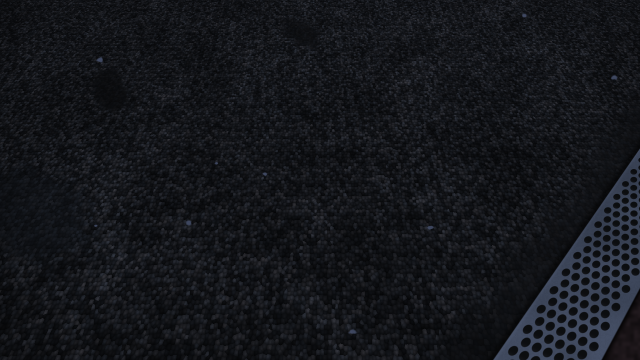
A Shadertoy shader for this texture:

```glsl
// Dark asphalt at dusk with a perforated metal drain cover in the lower right.
// Voronoi grains on a perspective ground plane are shaded with a log-normal
// tone; the cover is a staggered grid of holes between two converging lines.

const float HORIZON = 1.89;          // height of the vanishing line
const float GRAINS = 165.0;          // grain density on the ground
const float GROUND_STRETCH = 1.4;    // depth scale of the ground plane
const float ASPHALT_TONE = 0.076;    // median brightness
const float GRAIN_CONTRAST = 0.43;
const vec3 COOL_TINT = vec3(0.83, 0.97, 1.22);
const vec3 WARM_TINT = vec3(1.02, 0.98, 1.05);
const vec3 FLECK = vec3(0.27, 0.31, 0.42);
const vec3 METAL_DARK = vec3(0.18, 0.21, 0.27);
const vec3 METAL_LIGHT = vec3(0.28, 0.32, 0.41);
const vec3 HOLE = vec3(0.045, 0.05, 0.06);
const vec3 KERB = vec3(0.10, 0.078, 0.09);
const float HOLE_COLUMNS = 6.0;
const float HOLE_ROWS = 112.0;
const float FLECK_CELL = 0.22;
const float FLECK_CHANCE = 0.3;

float hash(vec2 p) {
    return fract(sin(dot(p, vec2(127.1, 311.7))) * 43758.5453);
}

vec2 hash2(vec2 p) {
    return vec2(hash(p), hash(p + 57.3));
}

float noise(vec2 p) {
    vec2 i = floor(p), f = fract(p);
    f = f * f * (3.0 - 2.0 * f);
    float low = mix(hash(i), hash(i + vec2(1, 0)), f.x);
    float high = mix(hash(i + vec2(0, 1)), hash(i + vec2(1, 1)), f.x);
    return mix(low, high, f.y);
}

// Soft rotated patch with a ragged rim: 1 inside, 0 outside
float patchMask(vec2 p, vec2 centre, vec2 halfSize, float angle) {
    vec2 d = p - centre;
    float c = cos(angle), s = sin(angle);
    d = vec2(c * d.x + s * d.y, c * d.y - s * d.x) / halfSize;
    float ragged = 0.5 * (noise(p * 55.0) - 0.5);
    return 1.0 - smoothstep(0.7, 1.25, length(d) + ragged);
}

// Nearest grain: x = random tone, y = relief, z = random hue
vec3 grain(vec2 q) {
    vec2 cell = floor(q), nearestId = cell, offset = vec2(0.0);
    float nearest = 9.0;
    for (int j = -1; j <= 1; j++)
    for (int i = -1; i <= 1; i++) {
        vec2 id = cell + vec2(i, j);
        vec2 d = q - id - 0.15 - 0.7 * hash2(id);
        if (dot(d, d) < nearest) {
            nearest = dot(d, d);
            nearestId = id;
            offset = d;
        }
    }
    float relief = 2.0 * (0.4 - sqrt(nearest)) + 0.9 * offset.y;
    return vec3(hash(nearestId + 11.7), relief, hash(nearestId + 31.9));
}

vec3 asphalt(vec2 p, float coverDistance) {
    vec2 ground = vec2(p.x - 0.9, GROUND_STRETCH) / (HORIZON - p.y);
    vec2 q = ground * GRAINS;
    vec3 g = grain(q);
    float clumps = noise(q * 0.3) + noise(q * 0.12 + 9.0) - 1.0;
    float broad = noise(p * 3.1 + 4.0) + noise(p * 7.0) - 1.0;

    // Smoother strip beside the cover, dark smudges and a worn bluish patch
    float rim = coverDistance + 0.07 * (noise(p * 14.0) - 0.5);
    float strip = 1.0 - smoothstep(0.09, 0.21, rim + 0.08 * p.y);
    float smudge = max(patchMask(p, vec2(0.838, 0.907), vec2(0.055, 0.032), -0.65),
                       patchMask(p, vec2(0.306, 0.752), vec2(0.042, 0.062), 0.35));
    float worn = patchMask(p, vec2(0.09, 0.40), vec2(0.15, 0.13), -0.5);

    float relief = 0.8 * (g.x - 0.5) * 3.46 + g.y + 0.7 * clumps;
    relief *= 1.0 - 0.6 * max(strip, max(smudge, worn * 0.8));
    float tone = relief + 0.5 * broad - 0.45 * strip - 0.85 * smudge;
    tone -= 0.35 * smoothstep(0.75, 1.15, length((p - vec2(0.8, 0.45)) * vec2(0.9, 1.1)));
    float warmth = clamp(0.25 + 0.5 * (g.z - 0.4) + 0.12 * relief - 0.3 * worn, 0.0, 1.0);
    vec3 col = ASPHALT_TONE * exp(GRAIN_CONTRAST * tone) * mix(COOL_TINT, WARM_TINT, warmth);

    // Scattered pale flecks
    vec2 id = floor(p / FLECK_CELL);
    vec2 d = p - (id + 0.2 + 0.6 * hash2(id + 3.0)) * FLECK_CELL;
    float radius = mix(0.004, 0.009, hash(id + 8.0)) * (0.6 + 0.8 * noise(p * 160.0));
    float fleck = 1.0 - smoothstep(0.5, 1.1, length(d * vec2(0.8, 1.2)) / radius);
    fleck *= step(hash(id + 21.0), FLECK_CHANCE) * (1.0 - strip);
    col = mix(col, FLECK, 0.85 * fleck);

    // Shadowed seam against the metal
    return col * mix(0.5, 1.0, smoothstep(0.004, 0.028, coverDistance));
}

vec3 drainCover(vec2 p, float u, float left) {
    float depth = HOLE_ROWS / (HORIZON - p.y - 0.35 * (p.x - left));
    float row = floor(depth);
    float column = (u - 0.06) / 0.8 * HOLE_COLUMNS - 0.5 * mod(row, 2.0);
    vec2 d = vec2(fract(column), fract(depth)) - 0.5;
    float inside = step(0.0, column) * step(column, HOLE_COLUMNS);
    float r = length(d / vec2(0.37, 0.41));
    float hole = inside * (1.0 - smoothstep(0.88, 1.1, r));

    float sheen = 0.75 - 0.7 * p.y + 0.4 * (noise(p * 12.0) - 0.5);
    sheen += 0.25 * (1.0 - smoothstep(0.0, 0.05, u)) + 0.12 * (hash(floor(p * 300.0)) - 0.5);
    vec3 metal = mix(METAL_DARK, METAL_LIGHT, clamp(sheen, 0.0, 1.0));
    vec3 depths = HOLE * (1.0 + 0.7 * smoothstep(0.0, 0.5, -d.y));
    return mix(metal, depths, hole);
}

vec3 scene(vec2 p) {
    float left = 1.370 + 0.694 * p.y;
    float right = 1.671 + 0.535 * p.y;
    float u = (p.x - left) / (right - left);
    vec3 col = asphalt(p, left - p.x);
    vec3 kerb = KERB * (0.7 + 0.6 * noise(p * 90.0)) * smoothstep(0.98, 1.08, u);
    col = mix(col, drainCover(p, u, left), smoothstep(-0.008, 0.008, u));
    return mix(col, kerb, smoothstep(0.99, 1.01, u));
}

void mainImage(out vec4 fragColor, in vec2 fragCoord) {
    vec3 sum = vec3(0.0);
    for (int j = 0; j < 2; j++)
    for (int i = 0; i < 2; i++) {
        vec2 jitter = (vec2(i, j) - 0.5) * 0.5;
        sum += scene((fragCoord + jitter) / iResolution.y);
    }
    fragColor = vec4(sum / 4.0, 1.0);
}
```
